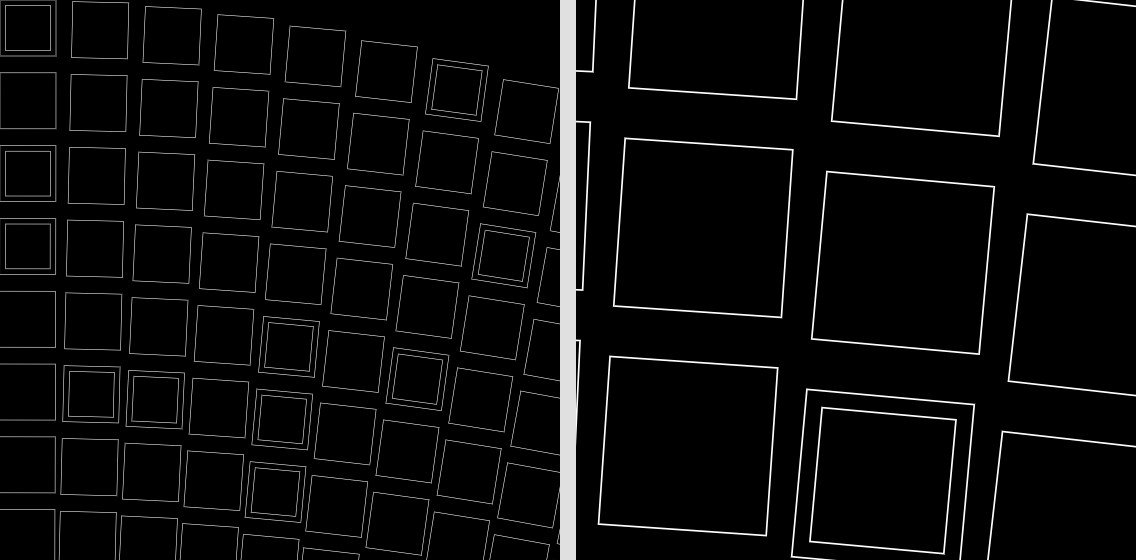
Left: the whole. Right: its middle third, enlarged.
This pattern is drawn by a WebGL 1 fragment shader. Its source:

```glsl
precision highp float;

uniform vec2 u_resolution;

const float SPACING = 0.13;
const float SIDE = 0.1;
const float INNER_SIDE = 0.08;
const float LINE_WIDTH = 0.001;
const float COLUMN_TURN = 0.0224;
const float ROW_TURN = 0.0003;
const float NESTED_SHARE = 0.17;
const vec3 INK = vec3(1.0);
const vec3 BACKGROUND = vec3(0.0);

float hash(vec2 cell) {
  return fract(sin(dot(cell, vec2(127.1, 311.7))) * 43758.545);
}

// Clockwise turn about the top left corner, with y pointing down.
vec2 unturn(vec2 p, float angle) {
  float c = cos(angle);
  float s = sin(angle);
  return vec2(c * p.x + s * p.y, c * p.y - s * p.x);
}

float squareDistance(vec2 p, float side) {
  vec2 a = abs(p);
  return max(a.x, a.y) - 0.5 * side;
}

// Share of a pixel covered by a line, exact even below one pixel wide.
float lineCoverage(float d, float width, float pixel) {
  float far = min(d + 0.5 * pixel, 0.5 * width);
  float near = max(d - 0.5 * pixel, -0.5 * width);
  return clamp((far - near) / pixel, 0.0, 1.0);
}

float cellInk(vec2 local, vec2 cell, float pixel) {
  vec2 centred = local - 0.5 * SIDE;
  float outer = lineCoverage(squareDistance(centred, SIDE), LINE_WIDTH, pixel);
  float inner = lineCoverage(squareDistance(centred, INNER_SIDE), LINE_WIDTH, pixel);
  float nested = step(hash(cell), NESTED_SHARE);
  return max(outer, inner * nested);
}

// Each column turns as a whole, and each row adds a slight extra turn.
float columnInk(vec2 p, float column, float pixel) {
  float angle = column * COLUMN_TURN;
  float halfGap = 0.5 * (SPACING - SIDE);
  float row = floor((unturn(p, angle).y + halfGap) / SPACING);
  vec2 cell = vec2(column, row);
  vec2 local = unturn(p, angle + row * ROW_TURN) - cell * SPACING;
  return cellInk(local, cell, pixel) * step(0.0, row);
}

void main() {
  float pixel = 1.0 / u_resolution.y;
  vec2 p = gl_FragCoord.xy * pixel;
  p.y = 1.0 - p.y;

  float ink = 0.0;
  for (int i = 0; i < 10; i++) {
    ink = max(ink, columnInk(p, float(i), pixel));
  }

  gl_FragColor = vec4(mix(BACKGROUND, INK, ink), 1.0);
}
```
